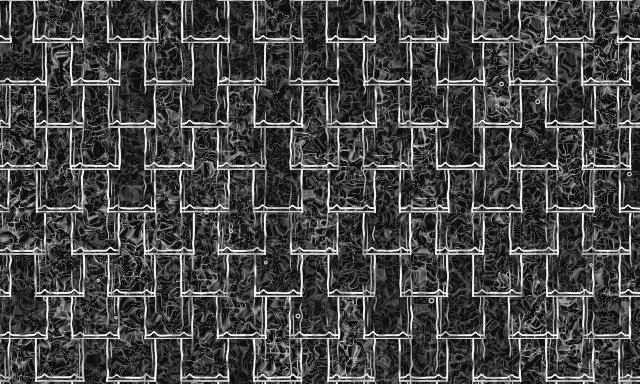
This texture is drawn by a WebGL 1 fragment shader. Its source:

```glsl
precision highp float;
uniform vec2 u_resolution;

// Lengths are in units of one horizontal repeat
const float REPEATS = 8.77;
const float ROW_HEIGHT = 0.58;
const float WIDE_HALF = 0.325;
const float NARROW_HALF = 0.175;
const float LINE_HALF = 0.014;
const vec3 DARK = vec3(0.055);
const vec3 LIGHT = vec3(0.97);

float hash(vec2 p) {
  return fract(sin(dot(p, vec2(127.1, 311.7))) * 43758.5453);
}

float noise(vec2 p) {
  vec2 i = floor(p);
  vec2 f = fract(p);
  f = f * f * (3.0 - 2.0 * f);
  float low = mix(hash(i), hash(i + vec2(1.0, 0.0)), f.x);
  float high = mix(hash(i + vec2(0.0, 1.0)), hash(i + vec2(1.0)), f.x);
  return mix(low, high, f.y);
}

// Thin bright thread along the middle contour of the noise
float thread(vec2 p, float width) {
  return 1.0 - smoothstep(0.0, width, abs(noise(p) - 0.5));
}

float stroke(float d, float halfWidth, float blur) {
  return 1.0 - smoothstep(halfWidth - blur, halfWidth + blur, abs(d));
}

// Curled, wispy surface of a brick
float wisps(vec2 p, float seed) {
  vec2 q = p + seed * 7.0;
  vec2 warp = vec2(noise(q * 8.0), noise(q * 8.0 + 31.0)) - 0.5;
  q += 0.13 * warp;
  float patches = smoothstep(0.2, 0.75, noise(q * 3.5 + 11.0));
  float coarse = thread(q * 12.0, 0.15) * mix(0.35, 1.0, patches);
  float fine = thread(q * 25.0 + 5.0, 0.2);
  return 0.55 * coarse + 0.36 * fine;
}

// Sparse small ring-shaped chips
float chips(vec2 p, float blur) {
  vec2 cell = floor(p * 4.0);
  vec2 offset = 0.4 * (vec2(hash(cell + 3.0), hash(cell + 9.0)) - 0.5);
  float r = length(fract(p * 4.0) - 0.5 - offset) / 4.0;
  float radius = mix(0.012, 0.032, hash(cell + 17.0));
  return step(0.978, hash(cell + 23.0)) * stroke(r - radius, 0.009, blur);
}

// Joint outline: x from the wide cell centre, up from its lower end
float outline(vec2 p, float x, float up, float halfWidth, float blur) {
  float side = abs(x);
  float wobble = 0.022 * (noise(p * 9.0) - 0.5);
  float wear = smoothstep(0.18, 0.5, noise(p * vec2(13.0, 7.0) + 41.0));
  float broken = smoothstep(0.35, 0.7, noise(p * vec2(12.0, 5.0) + 73.0));

  // Side edge with its fainter companions
  float edge = side - halfWidth + wobble;
  float lines = stroke(edge, LINE_HALF, blur) * mix(0.5, 1.0, wear);
  lines = max(lines, 0.75 * broken * stroke(edge + 0.05, 0.009, blur));
  float inner = side - NARROW_HALF + 2.0 * wobble;
  lines = max(lines, 0.7 * broken * stroke(inner, 0.011, blur));

  // Double ledge, its upper line raised in two small bumps
  float bumpX = (side - 0.205) / 0.035;
  float bump = 0.04 * exp(-bumpX * bumpX);
  float ledge = stroke(up - 0.058 - bump + 0.5 * wobble, LINE_HALF, blur);
  ledge = max(ledge, 0.9 * stroke(up - 0.012, 0.012, blur));
  float span = 1.0 - smoothstep(halfWidth, halfWidth + 0.025, side);
  return max(lines, ledge * span * mix(0.75, 1.0, wear));
}

void main() {
  vec2 fromTop = vec2(gl_FragCoord.x, u_resolution.y - gl_FragCoord.y);
  vec2 p = fromTop * REPEATS / u_resolution.x;
  float blur = max(0.005, 0.7 * REPEATS / u_resolution.x);

  // Staggered rows of wide cells, narrow bricks between them
  float rowPos = (p.y - 0.012) / ROW_HEIGHT;
  float row = floor(rowPos);
  float shift = 0.31 + 0.5 * (1.0 - mod(row, 2.0));
  float centre = floor(p.x - shift + 0.5) + shift;
  vec2 wideId = vec2(centre, row);
  float x = p.x - centre + 0.016 * (hash(wideId + 2.0) - 0.5);
  float up = (1.0 - fract(rowPos)) * ROW_HEIGHT;
  float halfWidth = WIDE_HALF + 0.02 * (hash(wideId + 5.0) - 0.5);
  vec2 narrowId = wideId + vec2(0.5 * sign(x), 1.0);
  vec2 brickId = abs(x) < halfWidth ? wideId : narrowId;
  brickId = floor(brickId * 2.0 + 0.5);

  // Brick surface, with vertical streaks strongest in the joints
  float tone = mix(0.4, 0.9, hash(brickId));
  float joint = smoothstep(0.15, 0.2, abs(x)) * step(abs(x), halfWidth);
  float light = tone * wisps(p, hash(brickId + 13.0)) * mix(1.0, 0.75, joint);
  float streak = thread(vec2(p.x * 20.0, p.y * 2.2), 0.13);
  light += streak * mix(0.1, 0.28, joint) * noise(p * vec2(5.0, 4.0));

  // Outlines and wear
  light = max(light, outline(p, x, up, halfWidth, blur));
  light = max(light, 0.85 * chips(p, blur));
  gl_FragColor = vec4(mix(DARK, LIGHT, clamp(light, 0.0, 1.0)), 1.0);
}
```
